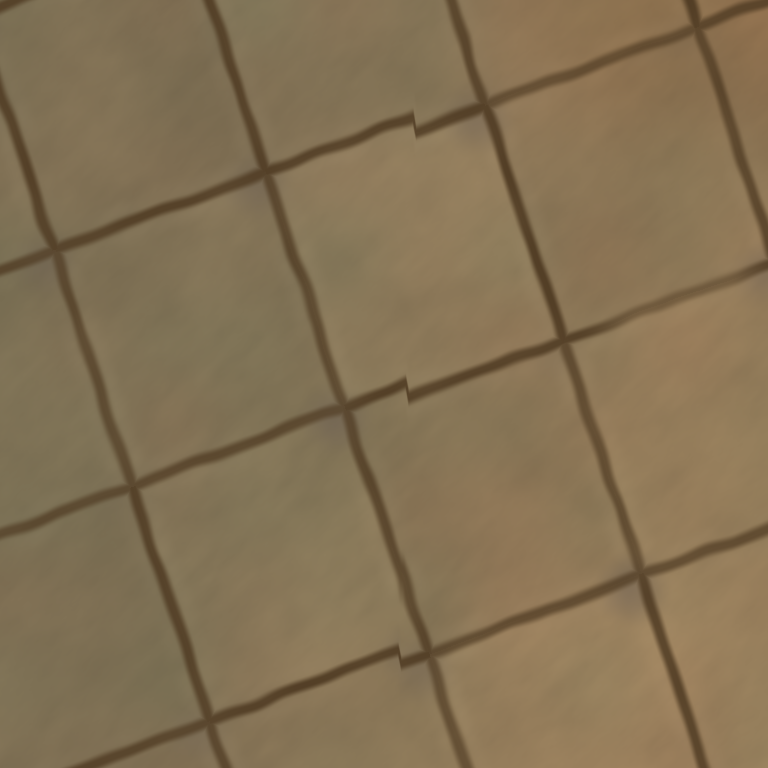
A WebGL 1 fragment shader for this texture:

```glsl
precision highp float;

uniform vec2 u_resolution;

// Tile lattice: one crossing and the two edge vectors
const vec2 CROSSING = vec2(0.4486, 0.4707);
const vec2 EDGE_ROW = vec2(0.2770, 0.1030);
const vec2 EDGE_COL = vec2(-0.1016, 0.3060);

// Seam where the paving slips
const float SEAM_X = 0.5165;
const float SEAM_LEAN = 0.028;
const float SEAM_SOFTNESS = 0.003;
const vec2 SEAM_SLIP = vec2(0.008, -0.017);

// Joints, as half widths
const float JOINT_CORE = 0.002;
const float JOINT_EDGE = 0.0112;
const float JOINT_WOBBLE = 0.005;
const float JOINT_FADE = 0.28;
const vec2 WORN_SPOT = vec2(0.88, 0.62);
const float WORN_RADIUS = 0.15;

const vec3 COOL_TILE = vec3(0.498, 0.442, 0.332);
const vec3 WARM_TILE = vec3(0.592, 0.492, 0.356);
const vec3 RUST_TILE = vec3(0.545, 0.425, 0.290);
const vec3 JOINT_COLOR = vec3(0.315, 0.235, 0.140);
const vec3 STAIN_COLOR = vec3(0.415, 0.365, 0.315);
const float TILE_VARIATION = 0.030;
const float MOTTLE = 0.070;
const float GRAIN = 0.030;

float hash(vec2 p) {
  vec3 q = fract(p.xyx * vec3(0.1031, 0.1030, 0.0973));
  q += dot(q, q.yzx + 33.33);
  return fract((q.x + q.y) * q.z);
}

float noise(vec2 p) {
  vec2 i = floor(p);
  vec2 f = fract(p);
  f = f * f * (3.0 - 2.0 * f);
  return mix(mix(hash(i), hash(i + vec2(1.0, 0.0)), f.x),
             mix(hash(i + vec2(0.0, 1.0)), hash(i + vec2(1.0, 1.0)), f.x), f.y);
}

float fbm(vec2 p) {
  float sum = 0.0;
  float weight = 0.5;
  for (int i = 0; i < 4; i++) {
    sum += weight * noise(p);
    p = p * 2.03 + 17.1;
    weight *= 0.5;
  }
  return sum / 0.9375;
}

float cross2(vec2 a, vec2 b) {
  return a.x * b.y - a.y * b.x;
}

float jointMask(float dist, float pixel) {
  return 1.0 - smoothstep(JOINT_CORE, JOINT_EDGE + 0.5 * pixel, dist);
}

void main() {
  float size = min(u_resolution.x, u_resolution.y);
  float pixel = 1.0 / size;
  vec2 p = gl_FragCoord.xy / size;

  // Lattice coordinates with the slip and uneven edges
  float seam = p.x - SEAM_X - SEAM_LEAN * p.y;
  float slipped = smoothstep(-SEAM_SOFTNESS, SEAM_SOFTNESS, seam);
  vec2 wobble = vec2(noise(p * 24.0), noise(p * 24.0 + 50.0)) - 0.5;
  vec2 q = p - CROSSING - SEAM_SLIP * slipped + JOINT_WOBBLE * wobble;
  float area = cross2(EDGE_ROW, EDGE_COL);
  vec2 uv = vec2(cross2(q, EDGE_COL), cross2(EDGE_ROW, q)) / area;
  vec2 tile = floor(uv);
  vec2 corner = floor(uv + 0.5);
  vec2 spacing = area / vec2(length(EDGE_COL), length(EDGE_ROW));
  vec2 dist = abs(uv - corner) * spacing;

  // Tile tone: cool to warm across, rusty at the top right
  float warmth = smoothstep(0.15, 1.0, p.x + 0.25 * (0.5 - p.y));
  vec3 color = mix(COOL_TILE, WARM_TILE, warmth);
  float rust = smoothstep(0.55, 0.85, p.x) * smoothstep(0.72, 1.0, p.y);
  color = mix(color, RUST_TILE, 0.75 * rust);
  color *= 1.0 + TILE_VARIATION * 2.0 * (hash(tile + 40.0) - 0.5);

  // Soft mottling and slanted streaks
  float cloud = fbm(p * 7.0 + 3.0 * hash(tile + 9.0)) - 0.5;
  float streak = fbm(vec2(p.x + p.y, 2.5 * (p.y - p.x)) * 16.0) - 0.5;
  color *= 1.0 + 2.0 * MOTTLE * cloud + 2.0 * GRAIN * streak;
  color.r += 0.03 * (noise(p * 9.0 + 80.0) - 0.5);

  // Pale tile rims and grey stains by the crossings
  float nearest = min(dist.x, dist.y);
  color += 0.018 * smoothstep(0.009, 0.015, nearest)
         * (1.0 - smoothstep(0.015, 0.035, nearest)) * noise(p * 20.0);
  vec2 fromCorner = q - corner.x * EDGE_ROW - corner.y * EDGE_COL;
  float stain = 1.0 - smoothstep(0.0, 0.055, length(fromCorner + vec2(0.012, 0.018)));
  color = mix(color, STAIN_COLOR, 0.6 * stain * hash(corner + 61.0));

  // Joints, each segment faded by its own amount
  float fadeCol = JOINT_FADE * hash(vec2(corner.x, tile.y) + 21.0);
  float fadeRow = JOINT_FADE * hash(vec2(tile.x, corner.y) + 73.0);
  float worn = 1.0 - smoothstep(0.4, 1.0, length(p - WORN_SPOT) / WORN_RADIUS);
  float patchy = 0.84 + 0.16 * noise(p * 18.0 + 30.0);
  float joint = max(jointMask(dist.x, pixel) * (1.0 - fadeCol),
                    jointMask(dist.y, pixel) * (1.0 - fadeRow) * (1.0 - 0.45 * worn));
  color = mix(color, JOINT_COLOR, joint * patchy);

  gl_FragColor = vec4(color, 1.0);
}
```
